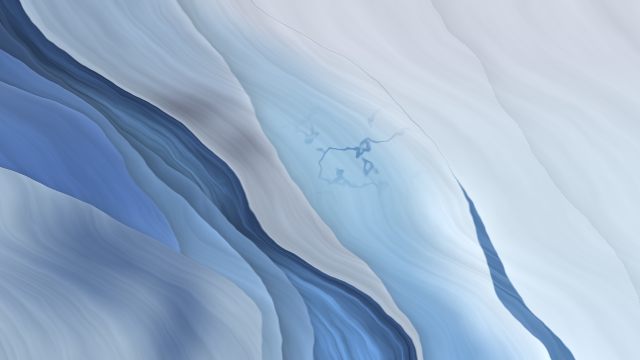
Reproduce this background procedurally as a Shadertoy shader.

```glsl
// Edge positions in canvas heights, at seven even steps from top to bottom
const float FOLD[7]   = float[7](1.20, 1.32, 1.42, 1.53, 1.68, 1.78, 1.85);
const float CREASE[7] = float[7](0.70, 0.97, 1.145, 1.278, 1.357, 1.454, 1.597);
const float ICE[7]    = float[7](0.70, 0.97, 1.145, 1.277, 1.32, 1.39, 1.53);
const float RIDGE[7]  = float[7](0.49, 0.62, 0.713, 0.824, 0.944, 1.10, 1.176);
const float VALLEY[7] = float[7](0.06, 0.21, 0.49, 0.657, 0.752, 1.04, 1.157);
const float SHELF[7]  = float[7](-0.05, 0.10, 0.315, 0.515, 0.69, 0.85, 0.88);
const float STRIP[7]  = float[7](-0.25, 0.05, 0.30, 0.45, 0.625, 0.75, 0.785);
const float LOBE[7]   = float[7](-0.46, -0.14, 0.25, 0.38, 0.486, 0.52, 0.555);
const float DRIFT[7]  = float[7](-0.90, -0.65, -0.35, 0.09, 0.43, 0.70, 0.72);

const vec3 SNOW_TOP = vec3(0.81, 0.83, 0.88), SNOW_MID = vec3(0.81, 0.87, 0.92), SNOW_LOW = vec3(0.81, 0.88, 0.94);
const vec3 ICE_TOP = vec3(0.64, 0.73, 0.82), ICE_MID = vec3(0.62, 0.77, 0.88), ICE_LOW = vec3(0.50, 0.68, 0.86);
const vec3 RIDGE_TOP = vec3(0.57, 0.66, 0.76), RIDGE_MID = vec3(0.61, 0.66, 0.73), RIDGE_LOW = vec3(0.62, 0.71, 0.80);
const vec3 VALLEY_TOP = vec3(0.25, 0.35, 0.50), VALLEY_MID = vec3(0.42, 0.59, 0.78), VALLEY_LOW = vec3(0.40, 0.59, 0.82);
const vec3 SHELF_TOP = vec3(0.22, 0.31, 0.46), SHELF_MID = vec3(0.36, 0.50, 0.67), SHELF_LOW = vec3(0.46, 0.60, 0.76);
const vec3 STRIP_TOP = vec3(0.28, 0.39, 0.60), STRIP_MID = vec3(0.42, 0.57, 0.75), STRIP_LOW = vec3(0.57, 0.70, 0.83);
const vec3 LOBE_TOP = vec3(0.40, 0.51, 0.68), LOBE_MID = vec3(0.31, 0.44, 0.67), LOBE_LOW = vec3(0.56, 0.73, 0.90);
const vec3 DRIFT_DARK = vec3(0.35, 0.45, 0.61), DRIFT_PALE = vec3(0.61, 0.70, 0.79);
const vec3 CREASE_BLUE = vec3(0.36, 0.52, 0.70), DEEP_BLUE = vec3(0.17, 0.26, 0.41);
const vec3 SILT = vec3(0.45, 0.48, 0.56), RIM_PALE = vec3(0.74, 0.79, 0.85);

const float EDGE_SOFTNESS = 0.004;
const float RIM_WIDTH = 0.014;
const float SHADOW_WIDTH = 0.035;
const float WARP = 0.022;
const float STREAKS = 0.13;

vec2 gradientAt(vec2 cell) {
    vec3 q = fract(cell.xyx * vec3(0.1031, 0.1030, 0.0973));
    q += dot(q, q.yzx + 33.33);
    float angle = 6.2832 * fract((q.x + q.y) * q.z);
    return vec2(cos(angle), sin(angle));
}

float gradientNoise(vec2 p) {
    vec2 i = floor(p), f = fract(p);
    vec2 u = f * f * f * (f * (f * 6.0 - 15.0) + 10.0);
    vec2 e = vec2(1.0, 0.0);
    float low = mix(dot(gradientAt(i), f), dot(gradientAt(i + e), f - e), u.x);
    float high = mix(dot(gradientAt(i + e.yx), f - e.yx), dot(gradientAt(i + 1.0), f - 1.0), u.x);
    return mix(low, high, u.y);
}

float fbm(vec2 p) {
    float sum = 0.0, amplitude = 1.0;
    for (int i = 0; i < 4; i++) {
        sum += amplitude * gradientNoise(p);
        p = p * 2.03 + 17.1;
        amplitude *= 0.5;
    }
    return sum;
}

// Catmull-Rom curve giving the x of an edge at height y
float edgeAt(float k[7], float y) {
    float t = clamp((1.0 - y) * 6.0, 0.0, 5.999);
    int i = int(t);
    float f = t - float(i);
    float a = k[max(i - 1, 0)], b = k[i], c = k[i + 1], d = k[min(i + 2, 6)];
    return b + 0.5 * f * (c - a + f * (2.0 * a - 5.0 * b + 4.0 * c - d + f * (3.0 * (b - c) + d - a)));
}

vec3 ramp(vec3 top, vec3 mid, vec3 low, float y) {
    return mix(mix(low, mid, smoothstep(0.0, 0.5, y)), top, smoothstep(0.5, 0.95, y));
}

float spot(vec2 p, vec2 center, vec2 size) {
    vec2 q = (p - center) / size;
    return exp(-dot(q, q));
}

// Lays a sheet left of its edge, with a lit rim and a shadow beyond it
vec3 layer(vec3 under, vec3 body, float d, float rim, float shadow) {
    under *= 1.0 - shadow * exp(min(d, 0.0) / SHADOW_WIDTH);
    body += rim * exp(-max(d, 0.0) / RIM_WIDTH);
    return mix(under, body, smoothstep(-EDGE_SOFTNESS, EDGE_SOFTNESS, d));
}

void mainImage(out vec4 fragColor, in vec2 fragCoord) {
    vec2 p = fragCoord / iResolution.y;
    float y = p.y;
    float x = p.x + WARP * fbm(p * 5.0);
    float valley = edgeAt(VALLEY, y) - x;
    float streak = fbm(vec2(valley * 9.0, y * 1.7));
    float fine = fbm(vec2(valley * 38.0 + streak * 2.0, y * 3.0));

    // Snowfield with a faint fold and a bright lip beside the crease
    float fold = edgeAt(FOLD, y) - x;
    float crease = edgeAt(CREASE, y) - x;
    vec3 snow = ramp(SNOW_TOP, SNOW_MID, SNOW_LOW, y) + 0.04 * streak;
    snow -= 0.05 * exp(-abs(fold) / 0.04) * step(fold, 0.0);
    snow += 0.07 * exp(min(crease, 0.0) / 0.07) * smoothstep(0.6, 0.4, y);
    vec3 color = layer(snow, CREASE_BLUE + 0.1 * fine, crease, 0.0, 0.0);

    // Blue ice with short cracks
    float ice = edgeAt(ICE, y) - x;
    vec3 iceBody = mix(snow, ramp(ICE_TOP, ICE_MID, ICE_LOW, y), smoothstep(0.0, 0.24, ice));
    float crack = 1.0 - smoothstep(0.0, 0.09, abs(fbm(vec2(x * 6.0 + y * 3.0, y * 7.0 - x * 3.0))));
    iceBody -= vec3(0.25, 0.20, 0.13) * crack * spot(p, vec2(0.98, 0.58), vec2(0.13, 0.08));
    color = layer(color, iceBody + 0.05 * streak + 0.03 * fine, ice, 0.0, 0.0);

    // Silty ridge, pale along both sides
    float ridge = edgeAt(RIDGE, y) - x;
    vec3 ridgeBody = ramp(RIDGE_TOP, RIDGE_MID, RIDGE_LOW, y);
    float silt = spot(p, vec2(0.53, 0.70), vec2(0.13, 0.05)) + spot(p, vec2(0.69, 0.60), vec2(0.07, 0.06));
    ridgeBody = mix(ridgeBody, SILT, min(silt, 1.0) * 0.8);
    float rims = exp(-max(ridge, 0.0) / 0.035) + exp(min(valley, 0.0) / 0.02);
    ridgeBody = mix(ridgeBody, RIM_PALE, min(rims, 1.0) * 0.7);
    color = layer(color, ridgeBody * (1.0 + STREAKS * (streak + 0.5 * fine)), ridge, 0.03, 0.17);

    // Streaked valley, deepest under the ridge
    vec3 valleyBody = ramp(VALLEY_TOP, VALLEY_MID, VALLEY_LOW, y);
    valleyBody = mix(DEEP_BLUE, valleyBody, smoothstep(-0.02, 0.16, valley + 0.04 * fine));
    color = layer(color, valleyBody * (1.0 + 0.25 * fine), valley, 0.0, 0.0);

    // Stepped blue sheets
    float tone = 1.0 + STREAKS * (streak + 0.4 * fine);
    color = layer(color, ramp(SHELF_TOP, SHELF_MID, SHELF_LOW, y) * tone, edgeAt(SHELF, y) - x, 0.06, 0.25);
    color = layer(color, ramp(STRIP_TOP, STRIP_MID, STRIP_LOW, y) * tone, edgeAt(STRIP, y) - x, 0.07, 0.22);
    color = layer(color, ramp(LOBE_TOP, LOBE_MID, LOBE_LOW, y) * tone, edgeAt(LOBE, y) - x, 0.07, 0.22);

    // Lower drift with a dark hollow
    float hollow = spot(p, vec2(0.28, 0.29), vec2(0.24, 0.16)) + spot(p, vec2(0.50, 0.07), vec2(0.08, 0.16));
    vec3 driftBody = mix(DRIFT_PALE, DRIFT_DARK, clamp(hollow + 0.3 * streak, 0.0, 1.0));
    color = layer(color, driftBody * (1.0 + 0.06 * fine), edgeAt(DRIFT, y) - x, 0.04, 0.12);

    fragColor = vec4(clamp(color, 0.0, 1.0), 1.0);
}
```
